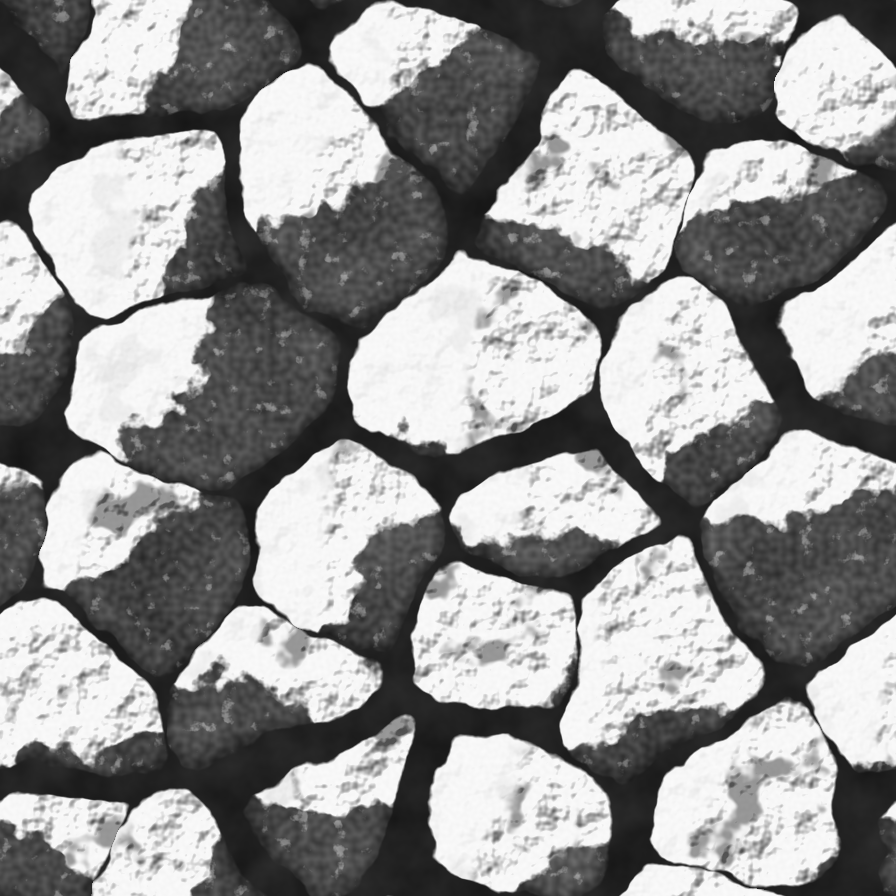
Write a WebGL 1 fragment shader that draws this texture.

```glsl
precision highp float;
// Tiling dry stone wall in hard sunlight: bright rough blocks, shaded faces, dark gaps.
uniform vec2 u_resolution;

const vec2 GRID = vec2(4.0, 6.0);       // stones per tile, rows must be even
const vec2 TO_LIGHT = vec2(-0.6, 0.8);
const float GAP_TONE = 0.13;
const float SHADE_TONE = 0.29;
const float SUN_TONE = 0.97;

vec2 hash2(vec2 p) {
  vec3 q = fract(p.xyx * vec3(0.1031, 0.1030, 0.0973));
  q += dot(q, q.yzx + 33.33);
  return fract((q.xx + q.yz) * q.zy);
}

vec2 gradientAt(vec2 cell, float period) {
  float angle = 6.2832 * hash2(mod(cell, period) + period * 1.7).x;
  return vec2(cos(angle), sin(angle));
}

// Gradient noise that wraps after one tile; p is in tile units.
float noise(vec2 p, float period) {
  p *= period;
  vec2 i = floor(p), f = p - i;
  vec2 u = f * f * f * (f * (f * 6.0 - 15.0) + 10.0);
  float a = dot(gradientAt(i, period), f);
  float b = dot(gradientAt(i + vec2(1, 0), period), f - vec2(1, 0));
  float c = dot(gradientAt(i + vec2(0, 1), period), f - vec2(0, 1));
  float d = dot(gradientAt(i + 1.0, period), f - 1.0);
  return mix(mix(a, b, u.x), mix(c, d, u.x), u.y);
}

float fbm(vec2 p, float period) {
  float sum = 0.0, gain = 0.5;
  for (int k = 0; k < 4; k++) {
    sum += gain * noise(p, period);
    period *= 2.0;
    gain *= 0.5;
  }
  return sum;
}

// Centre of the stone in a grid cell, odd rows shifted by half a stone.
vec2 stoneCentre(vec2 cell) {
  vec2 jitter = 0.7 * (hash2(mod(cell, GRID)) - 0.5);
  return (cell + 0.5 + jitter + vec2(0.5 * mod(cell.y, 2.0), 0.0)) / GRID;
}

vec2 nearestStone(vec2 p) {
  vec2 base = floor(p * GRID), best = base;
  float bestDist = 10.0;
  for (int y = -2; y <= 2; y++)
  for (int x = -2; x <= 2; x++) {
    vec2 cell = base + vec2(x, y);
    float d = distance(p, stoneCentre(cell));
    if (d < bestDist) { bestDist = d; best = cell; }
  }
  return best;
}

// Distance to the rounded outline of a stone, negative inside the gaps.
float outlineDistance(vec2 p, vec2 cell, float rounding) {
  vec2 centre = stoneCentre(cell);
  float sum = 0.0;
  for (int y = -2; y <= 2; y++)
  for (int x = -2; x <= 2; x++) {
    if (x == 0 && y == 0) continue;
    vec2 other = cell + vec2(x, y);
    vec2 c = stoneCentre(other);
    float pairHash = hash2(mod(cell, GRID) + mod(other, GRID) + 17.0).y;
    float gap = 0.001 + 0.024 * pairHash * pairHash * pairHash;
    float d = dot(0.5 * (centre + c) - p, normalize(c - centre)) - gap;
    sum += exp(-d / rounding);
  }
  return -rounding * log(sum);
}

vec2 direction(float angle) { return vec2(cos(angle), sin(angle)); }

float sunlitTone(vec2 p, float roughness) {
  float relief = fbm(p, 19.0) - fbm(p + 0.004 * TO_LIGHT, 19.0);
  float pits = smoothstep(0.13, 0.24, fbm(p + 0.37, 13.0));
  float grain = 5.0 * min(relief + 0.015, 0.0) - 0.38 * pits;
  return SUN_TONE + roughness * max(grain, -0.65) + 0.02 * noise(p, 170.0);
}

float shadedTone(vec2 p) {
  float speckle = smoothstep(0.14, 0.32, fbm(p + 0.61, 48.0));
  return SHADE_TONE + 0.2 * fbm(p, 9.0) + 0.12 * noise(p, 110.0) + 0.25 * speckle;
}

void main() {
  vec2 uv = gl_FragCoord.xy / u_resolution;
  vec2 bend = vec2(fbm(uv, 7.0), fbm(uv + 0.43, 7.0));
  vec2 p = uv + 0.05 * bend;
  vec2 cell = nearestStone(p);
  vec2 local = p - stoneCentre(cell);
  vec2 id = mod(cell, GRID);
  vec2 form = hash2(id + 41.0), tilt = hash2(id + 73.0);
  float edge = outlineDistance(p, cell, 0.009) + 0.008 * fbm(uv, 28.0);

  // Each stone folds into a sunlit face, a smooth cheek and a shaded face.
  float ragged = 0.07 * fbm(uv + 0.19, 8.0) + 0.035 * fbm(uv, 30.0);
  float fold = dot(local, direction(-1.25 + 1.5 * (tilt.x - 0.5))) + ragged;
  float shade = smoothstep(-0.004, 0.004, fold - mix(-0.035, 0.085, form.x));
  float cheek = dot(local, direction(2.8 + 0.9 * (tilt.y - 0.5))) + 0.4 * ragged;
  float roughness = 1.0 - 0.9 * smoothstep(-0.006, 0.01, cheek - mix(0.0, 0.09, form.y));

  float tone = mix(sunlitTone(uv, roughness), shadedTone(uv), shade);
  tone *= mix(1.0, 0.65 + 0.35 * smoothstep(0.0, 0.016, edge), shade);
  float gapTone = GAP_TONE + 0.12 * fbm(uv, 16.0);
  tone = mix(gapTone, tone, smoothstep(-0.0015, 0.002, edge));
  gl_FragColor = vec4(vec3(clamp(tone, 0.06, 0.98)), 1.0);
}
```
